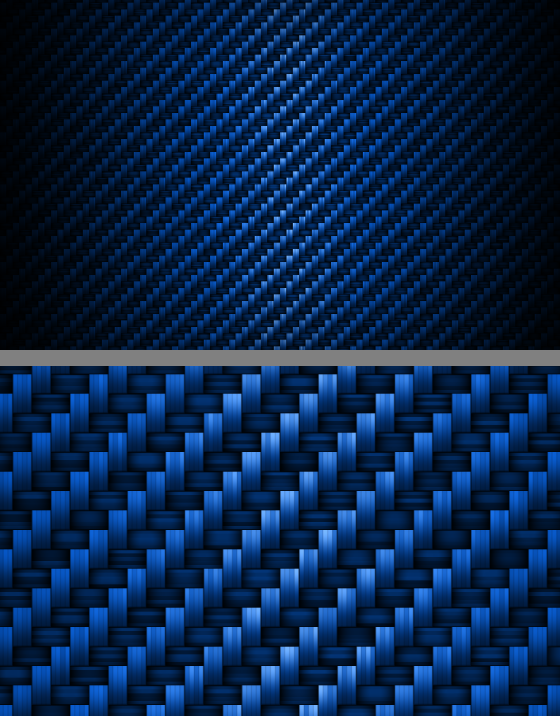
Top: the whole. Bottom: its middle third, enlarged.
A Shadertoy shader for this texture:

```glsl
const vec2 REPEATS = vec2(22.0, 13.5);      // twill repeats across and down
const float THREADS = 4.0;                  // threads in one repeat
const vec2 WEAVE_SHIFT = vec2(0.0, 0.43);   // offset in threads
const vec3 WARP_BLUE = vec3(0.02, 0.41, 0.95);
const vec3 WEFT_BLUE = vec3(0.01, 0.19, 0.43);
const vec3 GLINT_BLUE = vec3(0.46, 0.70, 1.0);
const vec3 GAP_BLACK = vec3(0.0, 0.012, 0.03);
const float WARP_STRANDS = 4.0;
const float WEFT_STRANDS = 5.0;
const float WARP_FOOT = 0.33;               // brightness at the lower end of a warp block
const float GAP_WIDTH = 0.07;               // dark seam, in threads
const float LIGHT_CENTER = 0.515;
const float LIGHT_REACH = 0.58;
const float GLINT_WIDTH = 0.085;
const int SAMPLES = 3;                      // antialiasing grid per axis

float hash(vec3 p) {
    p = fract(p * vec3(0.1031, 0.1130, 0.0973));
    p += dot(p, p.yzx + 33.33);
    return fract((p.x + p.y) * p.z);
}

// Soft profile across a thread: dark at both borders
float seam(float across) {
    return smoothstep(0.0, GAP_WIDTH, min(across, 1.0 - across));
}

// Upright block, two threads tall, lit from its upper end
vec3 warpColor(float across, float along, vec2 id, float glint) {
    float strand = across * WARP_STRANDS;
    float tone = hash(vec3(id, floor(strand)));
    float groove = smoothstep(0.0, 0.22, min(fract(strand), 1.0 - fract(strand)));
    float shade = mix(WARP_FOOT, 1.0, smoothstep(0.0, 0.95, along));
    shade *= mix(0.84, 1.04, tone) * mix(0.86, 1.0, groove);
    float shine = glint * smoothstep(0.25, 1.0, along) * mix(0.35, 1.0, tone);
    vec3 color = mix(WARP_BLUE, GLINT_BLUE, shine) * shade;
    float edge = seam(across) * smoothstep(0.0, 0.05, along);
    return mix(GAP_BLACK, color, mix(0.45, 1.0, edge));
}

// Level block, two threads wide, dipping into shadow at both ends
vec3 weftColor(float across, float along, vec2 id) {
    float strand = floor(across * WEFT_STRANDS);
    float tone = hash(vec3(id + 71.0, strand));
    float shift = (tone - 0.5) * 0.24;
    float arch = clamp(4.0 * along * (1.0 - along) + shift, 0.0, 1.0);
    float shade = mix(0.12, 1.0, arch) * mix(0.55, 1.1, tone);
    shade *= mix(0.65, 1.0, smoothstep(0.0, 0.6, across));
    return mix(GAP_BLACK, WEFT_BLUE * shade, seam(across));
}

vec3 weave(vec2 uv) {
    vec2 p = uv * REPEATS * THREADS + WEAVE_SHIFT;
    vec2 cell = floor(p);
    vec2 local = fract(p);

    // Broad light down the middle, with a narrow glint
    float d = uv.x - LIGHT_CENTER;
    float light = 0.03 + 0.97 * (1.0 - smoothstep(0.0, LIGHT_REACH, abs(d)));
    light *= 1.0 - 0.35 * pow(abs(2.0 * uv.y - 1.0), 3.0);
    float glint = exp(-d * d / (GLINT_WIDTH * GLINT_WIDTH));

    // Two over, two under, climbing one thread per column
    float warpPos = mod(p.y - cell.x, THREADS);
    float weftPos = mod(p.x - cell.y - 1.0, THREADS);
    vec3 color;
    if (warpPos < 2.0) {
        vec2 id = vec2(cell.x, floor((p.y - cell.x) / THREADS));
        color = warpColor(local.x, warpPos * 0.5, id, glint);
    } else {
        vec2 id = vec2(floor((p.x - cell.y - 1.0) / THREADS), cell.y);
        color = weftColor(local.y, weftPos * 0.5, id);
    }
    return color * light;
}

void mainImage(out vec4 fragColor, in vec2 fragCoord) {
    // Average a small grid of samples for smooth edges
    vec3 total = vec3(0.0);
    for (int y = 0; y < SAMPLES; y++) {
        for (int x = 0; x < SAMPLES; x++) {
            vec2 offset = (vec2(x, y) + 0.5) / float(SAMPLES) - 0.5;
            total += weave((fragCoord + offset) / iResolution.xy);
        }
    }
    fragColor = vec4(total / float(SAMPLES * SAMPLES), 1.0);
}
```
